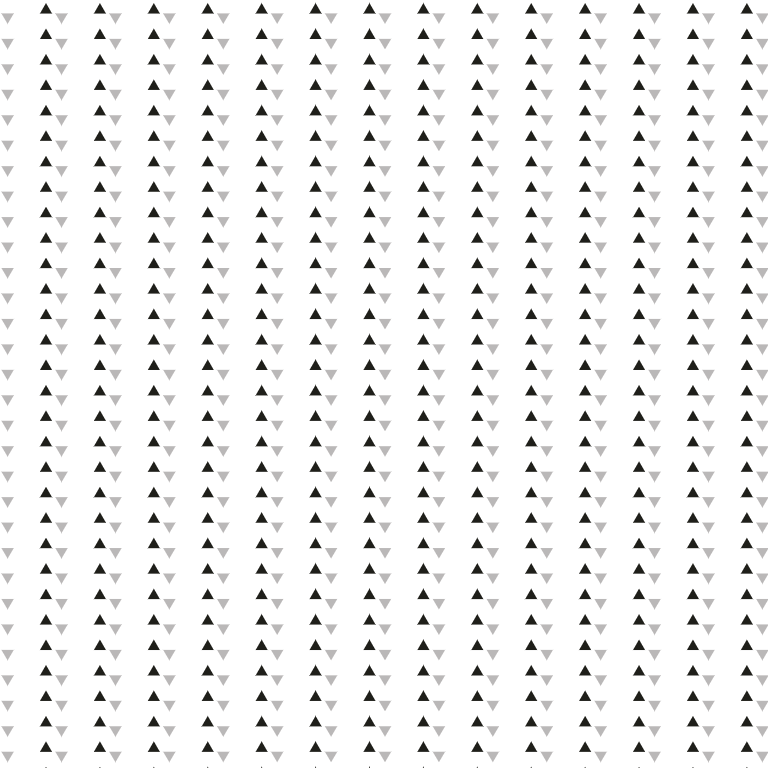
A Shadertoy shader for this pattern:

```glsl
const vec2 PITCH = vec2(0.0702, 0.03315);

// Offset from the nearest point of the repeating grid
vec2 repeatCell(vec2 p) {
    return p - PITCH * round(p / PITCH);
}

// Signed distance to an upward isosceles triangle centred on its height
float triangle(vec2 p, float halfWidth, float height) {
    vec2 sideNormal = normalize(vec2(height, halfWidth));
    float side = dot(vec2(abs(p.x), p.y - 0.5 * height), sideNormal);
    return max(side, -p.y - 0.5 * height);
}

// Antialiased coverage, one pixel wide
float coverage(float dist) {
    return clamp(0.5 - dist * iResolution.y, 0.0, 1.0);
}

void mainImage(out vec4 fragColor, in vec2 fragCoord) {
    vec2 uv = fragCoord / iResolution.y;

    // Dark triangles point up, pale ones hang lower right and point down
    vec2 darkPos = repeatCell(uv - vec2(0.0599, 0.9892));
    vec2 palePos = repeatCell(uv - vec2(0.0801, 0.9757));
    float dark = coverage(triangle(darkPos, 0.0079, 0.0137));
    float pale = coverage(triangle(vec2(palePos.x, -palePos.y), 0.0081, 0.0137));

    vec3 color = vec3(1.0);
    color = mix(color, vec3(0.73, 0.72, 0.72), pale);
    color = mix(color, vec3(0.12, 0.12, 0.10), dark);
    fragColor = vec4(color, 1.0);
}
```
